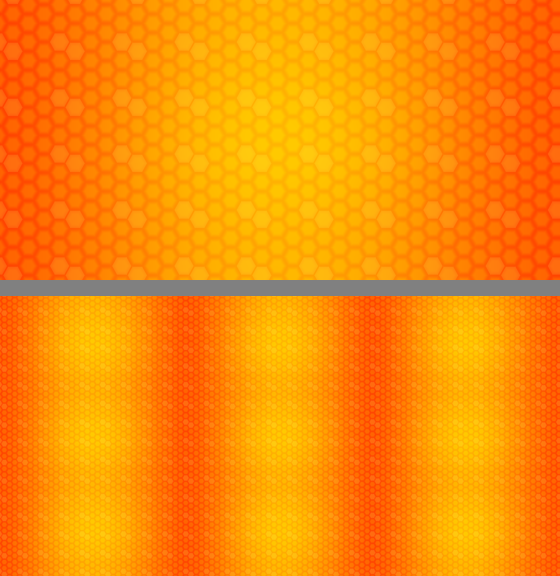
Top: one tile. Bottom: repeated 3 by 3.
Give the GLSL for this background, as a WebGL 1 fragment shader.

```glsl
precision highp float;
// Seamless amber honeycomb with soft cell edges, paired pale cells and a warm central glow.

uniform vec2 u_resolution;

#define CELLS vec2(36.0, 15.0)      // columns and rows, both whole; columns a multiple of 4, rows of 3
#define PHASE vec2(0.83, 0.25)      // centre of the first cell, in cells
#define EDGE_SOFTNESS 0.26          // width of the dark rim, in row heights
#define GLOW_POWER 0.75             // below 1 widens the bright middle
#define GLOW_FALLOFF 0.17           // dimming of the glow towards top and bottom
#define PALE_AMOUNT 0.055           // strength of the pale tint
#define CENTRE_COLOR vec3(1.0, 0.79, 0.0)
#define SIDE_COLOR vec3(1.0, 0.39, 0.005)
#define CENTRE_RIM vec3(1.0, 0.71, 0.01)
#define SIDE_RIM vec3(1.0, 0.265, 0.005)

const float TAU = 6.2831853;

// Distance from a cell centre in row heights; the cell border lies at 0.5.
float hexDistance(vec2 offset) {
  vec2 q = abs(offset * vec2(0.8660254, 1.0));
  return max(q.y, 0.8660254 * q.x + 0.5 * q.y);
}

// Nearest centre of a grid with every second column.
vec2 nearestCentre(vec2 p, vec2 shift) {
  vec2 spacing = vec2(2.0, 1.0);
  return floor((p - shift) / spacing + 0.5) * spacing + shift;
}

// 1 where the centre lies on the given place of the 4 by 3 repeat.
float isPlace(vec2 centre, vec2 place) {
  vec2 gap = abs(mod(centre - place + 0.5, vec2(4.0, 3.0)) - 0.5);
  return step(max(gap.x, gap.y), 0.1);
}

void main() {
  vec2 uv = gl_FragCoord.xy / u_resolution;
  vec2 p = uv * CELLS - PHASE;

  // Choose between the even and the staggered odd columns.
  vec2 evenCentre = nearestCentre(p, vec2(0.0));
  vec2 oddCentre = nearestCentre(p, vec2(1.0, 0.5));
  float evenDistance = hexDistance(p - evenCentre);
  float oddDistance = hexDistance(p - oddCentre);
  vec2 centre = evenDistance < oddDistance ? evenCentre : oddCentre;
  float inside = 0.5 - min(evenDistance, oddDistance);

  // Periodic glow, brightest in the middle.
  vec2 wave = 0.5 - 0.5 * cos(TAU * uv);
  float glow = pow(max(wave.x, 0.0), GLOW_POWER) * (1.0 - GLOW_FALLOFF * (1.0 - wave.y));

  // Two neighbouring pale cells in each repeat.
  float pale = isPlace(centre, vec2(0.0)) + isPlace(centre, vec2(3.0, 0.5));
  pale *= smoothstep(0.0, 1.5 * CELLS.y / u_resolution.y, inside);

  // Blend the cell body into its rim, then tint the pale cells.
  float rim = 1.0 - smoothstep(0.0, EDGE_SOFTNESS, inside);
  vec3 body = mix(SIDE_COLOR, CENTRE_COLOR, glow);
  vec3 rimColor = mix(SIDE_RIM, CENTRE_RIM, glow);
  vec3 color = mix(body, rimColor, rim * (1.0 - 0.5 * pale));
  color = mix(color, vec3(1.0), PALE_AMOUNT * pale);

  gl_FragColor = vec4(color, 1.0);
}
```
